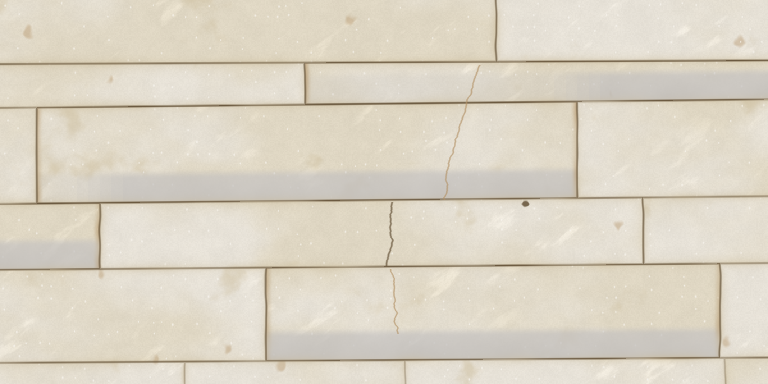
This texture is drawn by a Shadertoy shader. Its source:

```glsl
// Pale marble ledger-stone cladding: staggered slabs, some set back in soft shadow.

const int ROWS = 6;
// Top edge of each course at the left side (measured downward), and its rise to the right.
const vec2 COURSE[7] = vec2[7](vec2(-0.1, 0.0), vec2(0.167, 0.005), vec2(0.281, 0.011),
    vec2(0.531, 0.010), vec2(0.703, 0.009), vec2(0.945, 0.007), vec2(1.2, 0.0));
// Upright joints in each course; 9 means unused.
const vec3 CUTS[6] = vec3[6](vec3(1.292, 9, 9), vec3(0.794, 9, 9), vec3(0.096, 1.503, 9),
    vec3(0.260, 1.674, 9), vec3(0.693, 1.875, 9), vec3(0.482, 1.055, 1.888));
// Index of the set-back slab in each course; -1 means none.
const int RECESSED[6] = int[6](-1, 1, 1, 0, 1, -1);

const vec3 MARBLE = vec3(0.905, 0.885, 0.845);
const vec3 CREAM  = vec3(0.875, 0.842, 0.765);
const vec3 SHADE  = vec3(0.765, 0.755, 0.750);
const vec3 STAIN  = vec3(0.80, 0.74, 0.61);
const vec3 RUST   = vec3(0.70, 0.57, 0.40);
const vec3 JOINT  = vec3(0.42, 0.35, 0.25);

float hash(vec2 p) {
    vec3 q = fract(vec3(p.xyx) * 0.1031);
    q += dot(q, q.yzx + 33.33);
    return fract((q.x + q.y) * q.z);
}

float noise(vec2 p) {
    vec2 i = floor(p), f = fract(p);
    f = f * f * (3.0 - 2.0 * f);
    return mix(mix(hash(i), hash(i + vec2(1, 0)), f.x),
               mix(hash(i + vec2(0, 1)), hash(i + vec2(1, 1)), f.x), f.y);
}

float fbm(vec2 p) {
    float sum = 0.0, amp = 0.5;
    for (int i = 0; i < 5; i++) {
        sum += amp * noise(p);
        p = mat2(1.6, 1.2, -1.2, 1.6) * p + 7.3;
        amp *= 0.5;
    }
    return sum;
}

float courseTop(int row, float x) { return COURSE[row].x - COURSE[row].y * x; }

int slabIndex(int row, float x) { return int(dot(step(CUTS[row], vec3(x)), vec3(1))); }

float setBack(int row, float x) {
    return row < ROWS && RECESSED[row] == slabIndex(row, x) ? 1.0 : 0.0;
}

// Soft-edged coverage of a line with the given half width.
float stroke(float d, float halfWidth, float px) {
    return smoothstep(halfWidth + px, max(halfWidth - px, 0.0), abs(d));
}

// Wandering hairline between a (upper) and b (lower).
float crack(vec2 p, vec2 a, vec2 b, float halfWidth, float px) {
    float t = (p.y - a.y) / (b.y - a.y);
    float wander = (fbm(vec2(p.y * 22.0, a.x * 9.0)) - 0.5) * 0.04;
    float inside = step(0.0, t) * step(t, 1.0);
    return inside * stroke(p.x - mix(a.x, b.x, t) - wander, halfWidth, px);
}

// One randomly placed dot per cell, kept with probability "density".
float specks(vec2 p, float cells, float density, float size, float px) {
    vec2 g = p * cells, id = floor(g);
    vec2 center = 0.25 + 0.5 * vec2(hash(id + 3.1), hash(id + 8.7));
    float r = size * (0.4 + 0.6 * hash(id + 5.5));
    float d = length((fract(g) - center) * vec2(1.2, 0.9)) / cells;
    return step(hash(id), density) * smoothstep(r + px, max(r - px, 0.0), d);
}

// Shadow thrown up onto a set-back slab by the slab standing proud below it.
float ledgeShadow(int row, float x, float above) {
    float proud = 0.0;
    for (int i = -2; i <= 2; i++) proud += 0.2 * (1.0 - 0.7 * setBack(row + 1, x + 0.03 * float(i)));
    return proud * smoothstep(0.088, 0.062, above) * mix(1.0, 0.75, above / 0.08);
}

// Mottled stone face, tinted per slab.
vec3 marble(vec2 p, float seed, float recess, float px) {
    vec2 q = p + seed * 17.0;
    float warmth = fbm(q * vec2(3.0, 5.0)) + 0.3 * (seed - 0.5) + 0.22 * recess;
    vec3 col = mix(MARBLE, CREAM, smoothstep(0.36, 0.78, warmth));
    col += 0.035 * (fbm(q * 28.0) - 0.5) + 0.02 * (hash(floor(p * 300.0)) - 0.5);
    float streak = fbm(mat2(0.8, 0.6, -0.6, 0.8) * q * vec2(9.0, 30.0));
    col += 0.05 * smoothstep(0.62, 0.78, streak) * smoothstep(0.45, 0.65, noise(q * 4.0));
    col = mix(col, STAIN, 0.5 * smoothstep(0.66, 0.82, fbm(q * 8.0 + 4.0)));
    vec2 warped = p + 0.02 * (vec2(noise(p * 45.0), noise(p * 45.0 + 9.0)) - 0.5);
    col = mix(col, RUST, 0.4 * specks(warped, 6.0, 0.17, 0.014, 0.006));
    return mix(col, vec3(0.98, 0.97, 0.95), 0.7 * specks(p, 34.0, 0.22, 0.0025, px));
}

void mainImage(out vec4 fragColor, in vec2 fragCoord) {
    float px = 1.0 / iResolution.y;
    vec2 p = vec2(fragCoord.x, iResolution.y - fragCoord.y) * px;

    // Find the slab under this point
    int row = 0;
    for (int i = 1; i < ROWS; i++) if (p.y > courseTop(i, p.x)) row = i;
    float above = courseTop(row + 1, p.x) - p.y;
    float below = p.y - courseTop(row, p.x);
    float recess = setBack(row, p.x);
    float seed = hash(vec2(row, slabIndex(row, p.x)) + 2.0);
    vec3 gap = abs(p.x - CUTS[row] + 0.004 * (noise(p * 25.0) - 0.5));
    float side = min(gap.x, min(gap.y, gap.z));

    // Face, ledge shadow and grime along the edges
    vec3 col = marble(p, seed, recess, px);
    col = mix(col, SHADE + 0.04 * (fbm(p * 12.0) - 0.5), 0.85 * recess * ledgeShadow(row, p.x, above));
    float edge = min(side, min(above, below));
    float grime = exp(-edge * 110.0) * (0.25 + 0.5 * noise(p * 14.0));
    col = mix(col, STAIN, grime);
    col = mix(col, RUST, 0.6 * recess * smoothstep(0.018, 0.0, side) * noise(p * 20.0));

    // Joints, darkest beneath set-back slabs
    float wear = 0.35 + 0.5 * noise(p * vec2(9.0, 15.0));
    float bed = stroke(min(above, below), 0.0022, px) * min(1.0, wear + 0.3 * recess);
    float upright = stroke(side, 0.0020, px) * (row == 5 ? 0.35 : 0.75);
    col = mix(col, JOINT, max(bed, upright));

    // Cracks running through neighbouring slabs, and a chipped pit
    col = mix(col, RUST, 0.65 * crack(p, vec2(1.25, 0.17), vec2(1.15, 0.52), 0.0015, px));
    col = mix(col, JOINT, 0.75 * crack(p, vec2(1.027, 0.525), vec2(1.01, 0.692), 0.0020, px));
    col = mix(col, RUST, 0.65 * crack(p, vec2(1.02, 0.70), vec2(1.035, 0.87), 0.0013, px));
    float pit = length((p - vec2(1.368, 0.529)) * vec2(0.8, 1.0)) + 0.006 * noise(p * 120.0);
    col = mix(col, JOINT, 0.9 * smoothstep(0.011 + px, 0.011 - px, pit));

    fragColor = vec4(clamp(col, 0.0, 1.0), 1.0);
}
```
